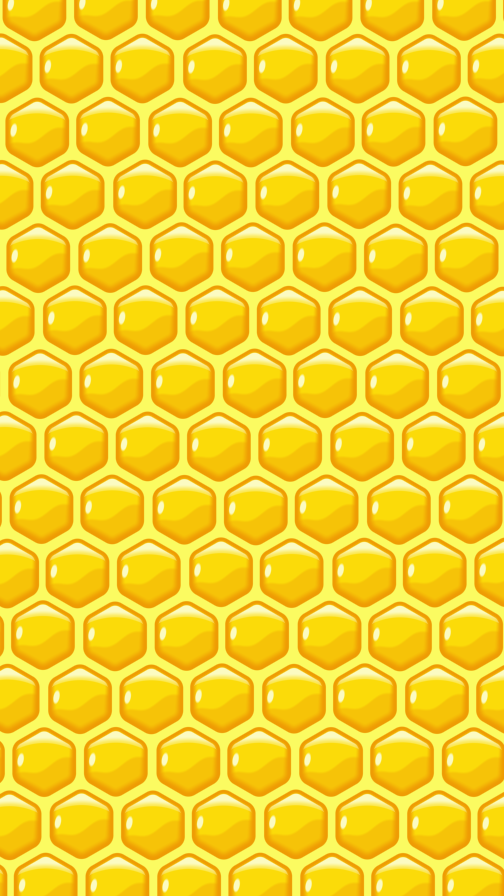
Give the GLSL for this pattern, as a WebGL 2 fragment shader.

```glsl
#version 300 es
precision highp float;
// Glossy honey drops in staggered rows of rounded hexagons on pale yellow.
uniform vec2 u_resolution;
out vec4 fragColor;

float hash(vec2 p) {
  return fract(sin(dot(p, vec2(127.1, 311.7))) * 43758.5);
}

// Pointy-top hexagon of apothem 1 with rounded corners.
float roundedHexagon(vec2 p) {
  const vec3 k = vec3(-0.866025, 0.5, 0.57735);
  const float corner = 0.4;
  float r = 1.0 - corner;
  p = abs(p.yx);
  p -= 2.0 * min(dot(k.xy, p), 0.0) * k.xy;
  p -= vec2(clamp(p.x, -k.z * r, k.z * r), r);
  return length(p) * sign(p.y) - corner;
}

// Colour inside one drop; depth is the distance inward from its rim.
vec3 honey(vec2 p, float depth, float aa) {
  vec3 orange = vec3(0.935, 0.61, 0.015);
  vec3 gold = vec3(0.965, 0.765, 0.03);
  vec3 yellow = vec3(0.985, 0.86, 0.035);
  vec3 cream = vec3(0.985, 0.985, 0.76);

  // Wavy pool of darker honey rising to the right.
  float wave = -0.16 + 0.34 * p.x + 0.1 * sin(4.6 * p.x - 0.9);
  vec3 col = mix(yellow, gold, smoothstep(0.03 + aa, -0.03 - aa, p.y - wave));
  col = mix(col, gold, 0.7 * smoothstep(-0.35, -0.8, p.y));

  // Orange rim, heavier toward the bottom.
  float rim = 0.2 - 0.07 * p.y;
  col = mix(orange, col, smoothstep(0.05, rim + 0.07, depth));

  // Crescent of light under the top rim.
  float arc = length(p - vec2(0.0, -1.4)) - 2.0;
  float crescent = smoothstep(-aa, aa, min(arc, depth - 0.13));
  col = mix(col, cream, crescent * mix(0.4, 1.0, smoothstep(0.0, 0.2, arc)));

  // Small tilted oval glint on the left.
  vec2 g = p - vec2(-0.74, 0.07);
  g.x -= 0.15 * g.y;
  float glint = (length(g / vec2(0.095, 0.2)) - 1.0) * 0.095;
  return mix(col, cream, smoothstep(aa, -aa, glint));
}

void main() {
  vec2 uv = gl_FragCoord.xy / u_resolution.x;
  vec2 pitch = vec2(0.1417, 0.125);
  float apothem = 0.0632;
  float aa = 0.8 / (u_resolution.x * apothem);

  // Nearest drop among three interlocking rows.
  float nearest = 10.0;
  vec2 local = vec2(0.0);
  float middleRow = round((uv.y - 0.0162) / pitch.y);
  for (int i = -1; i <= 1; i++) {
    float row = middleRow + float(i);
    // Alternate rows shift by half a pitch, with a slow sideways drift.
    float shift = 0.0213 - 0.00162 * row + 0.5 * pitch.x * (1.0 - mod(row, 2.0));
    float column = round((uv.x - shift) / pitch.x);
    vec2 id = vec2(column, row);
    vec2 center = vec2(shift, 0.0162) + id * pitch;
    center += 0.003 * (vec2(hash(id), hash(id + 57.0)) - 0.5);
    vec2 p = (uv - center) / apothem;
    float d = roundedHexagon(p);
    if (d < nearest) {
      nearest = d;
      local = p;
    }
  }

  vec3 wax = vec3(0.985, 0.985, 0.38);
  vec3 col = mix(wax, honey(local, -nearest, aa), smoothstep(aa, -aa, nearest));
  fragColor = vec4(col, 1.0);
}
```
